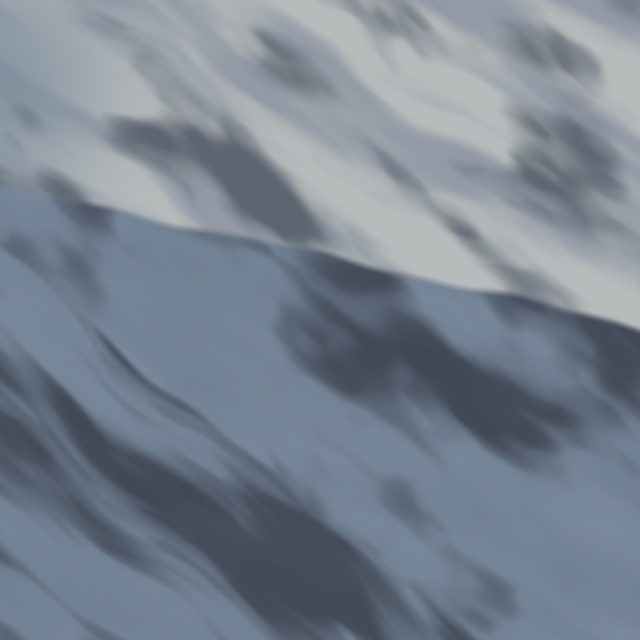
This texture is drawn by a Shadertoy shader. Its source:

```glsl
// Wind-streaked snowy mountainside, sunlit above a slanting shadow edge.

const vec3 SUN_PALE = vec3(0.72, 0.735, 0.735);
const vec3 SUN_GREY = vec3(0.575, 0.605, 0.65);
const vec3 SUN_HAZE = vec3(0.50, 0.56, 0.62);
const vec3 SUN_ROCK = vec3(0.36, 0.395, 0.44);
const vec3 SHADE_SNOW = vec3(0.455, 0.52, 0.59);
const vec3 SHADE_SCREE = vec3(0.365, 0.41, 0.475);
const vec3 SHADE_ROCK = vec3(0.265, 0.29, 0.345);

vec2 hash2(vec2 p) {
    vec2 k = vec2(dot(p, vec2(127.1, 311.7)), dot(p, vec2(269.5, 183.3)));
    return fract(sin(k) * 43758.5);
}

// Soft cellular noise: random cell tones blended by distance
float cellNoise(vec2 p) {
    vec2 cell = floor(p), local = fract(p);
    float total = 0.0, weights = 0.0;
    for (int y = -1; y <= 1; y++) {
        for (int x = -1; x <= 1; x++) {
            vec2 offset = vec2(x, y);
            vec2 d = offset + 0.1 + 0.8 * hash2(cell + offset) - local;
            float w = exp(-4.0 * dot(d, d));
            total += w * hash2(cell + offset + 57.0).x;
            weights += w;
        }
    }
    return total / weights;
}

float layeredNoise(vec2 p) {
    float sum = 0.0, amplitude = 0.5;
    for (int i = 0; i < 3; i++) {
        sum += amplitude * cellNoise(p);
        p = p * 2.03 + vec2(17.3, 9.1);
        amplitude *= 0.5;
    }
    return sum / 0.875;
}

// Coordinates along and across a slope falling to the right
vec2 slopeCoords(vec2 p, float angle) {
    float c = cos(angle), s = sin(angle);
    return vec2(c * p.x - s * p.y, s * p.x + c * p.y);
}

// Noise drawn out along the slope and bent by layered sines
float streaks(vec2 p, float angle, vec2 frequency) {
    vec2 q = slopeCoords(p, angle);
    q.y += 0.013 * sin(q.x * 9.0 + 1.0) + 0.007 * sin(q.x * 19.0 + q.y * 13.0);
    return layeredNoise(q * frequency);
}

// Soft tilted ellipse, 1 at its centre
float mass(vec2 p, vec2 centre, vec2 radii, float angle) {
    vec2 d = slopeCoords(p - centre, angle) / radii;
    return exp(-dot(d, d));
}

vec3 sunlitSlope(vec2 p) {
    float rocks = mass(p, vec2(0.20, 0.87), vec2(0.15, 0.05), 0.75)
                + mass(p, vec2(0.42, 0.70), vec2(0.19, 0.055), 0.70)
                + mass(p, vec2(0.70, 0.66), vec2(0.15, 0.028), 0.75)
                + mass(p, vec2(0.93, 0.75), vec2(0.12, 0.05), 0.50);
    float ridges = mass(p, vec2(0.22, 0.71), vec2(0.18, 0.035), 0.62)
                 + mass(p, vec2(0.60, 0.66), vec2(0.22, 0.025), 0.68)
                 + mass(p, vec2(0.90, 0.58), vec2(0.22, 0.04), 0.65);
    float drift = streaks(p + 3.0, 0.6, vec2(3.5, 14.0));
    float rough = streaks(p, 0.68, vec2(5.0, 13.0));
    vec3 snow = mix(SUN_GREY, SUN_PALE, smoothstep(0.3, 0.68, drift + 0.2 * ridges));
    snow = mix(snow, SUN_HAZE, 0.8 * mass(p, vec2(0.0, 0.87), vec2(0.17, 0.2), 0.0));
    float rock = smoothstep(0.46, 0.82, rough + 0.34 * rocks - 0.2 * ridges - 0.06);
    return mix(snow, SUN_ROCK, rock);
}

vec3 shadedSlope(vec2 p) {
    // Broad soft outcrops on the right
    float outcrops = mass(p, vec2(0.50, 0.44), vec2(0.13, 0.055), 0.75)
                   + mass(p, vec2(0.82, 0.33), vec2(0.12, 0.055), 0.45)
                   + 0.8 * mass(p, vec2(0.70, 0.42), vec2(0.19, 0.07), 0.60)
                   + 0.8 * mass(p, vec2(0.95, 0.43), vec2(0.18, 0.06), 0.65)
                   + 0.6 * mass(p, vec2(0.55, 0.58), vec2(0.28, 0.035), 0.22);
    float rock = smoothstep(0.42, 0.92, streaks(p + 7.0, 0.68, vec2(5.0, 11.0)) + 0.28 * outcrops);

    // Finely streaked face below a curved crest on the left
    float depth = 0.62 - 0.87 * p.x + 0.07 * p.x * p.x - p.y;
    depth += 0.006 * sin(p.x * 21.0) + 0.004 * sin(p.x * 47.0);
    float face = mass(p, vec2(0.28, 0.20), vec2(0.24, 0.08), 0.75)
               + mass(p, vec2(0.55, 0.09), vec2(0.25, 0.07), 0.72);
    float crest = exp(-max(depth, 0.0) / 0.03);
    float grain = streaks(p + 11.0, 0.73, vec2(3.5, 21.0));
    float faceRock = smoothstep(0.36, 0.92, grain + 0.36 * face + 0.12 * crest);
    rock = mix(rock, faceRock, smoothstep(-0.004, 0.018, depth));

    vec3 color = mix(SHADE_SNOW, SHADE_SCREE, smoothstep(0.0, 0.55, rock));
    color = mix(color, SHADE_ROCK, smoothstep(0.4, 1.0, rock));
    return color + 0.05 * (streaks(p + 5.0, 0.5, vec2(6.0, 18.0)) - 0.5);
}

void mainImage(out vec4 fragColor, in vec2 fragCoord) {
    vec2 p = fragCoord / iResolution.xy;
    float shadowEdge = 0.708 - 0.2 * p.x - 0.02 * p.x * p.x;
    shadowEdge += 0.004 * sin(p.x * 17.0) + 0.002 * sin(p.x * 41.0);
    float sunlight = smoothstep(-0.008, 0.008, p.y - shadowEdge);
    fragColor = vec4(mix(shadedSlope(p), sunlitSlope(p), sunlight), 1.0);
}
```
